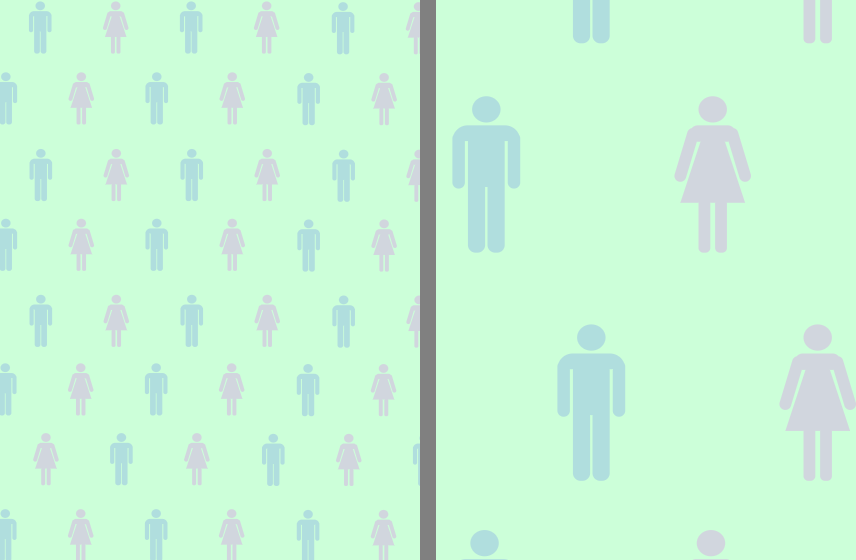
Left, the full canvas; right, a detail of the centre.
Give the GLSL for this pattern, as a Shadertoy shader.

```glsl
// Staggered rows of pale pictogram figures, men and women alternating, on mint.
// Each row is a repeat along x with its own offset; the figures are unions of
// signed distances, mirrored about their middle and measured from the head.

const float SHEET_HEIGHT = 768.0;   // design units down the canvas
const float COLUMN_PITCH = 103.5;
const int ROWS = 8;

const vec3 MINT = vec3(0.80, 1.00, 0.85);
const vec3 BLUE = vec3(0.69, 0.87, 0.87);
const vec3 LILAC = vec3(0.82, 0.84, 0.87);

// Head centre of the first man in each row, y measured downward
const vec2 ROW_START[ROWS] = vec2[ROWS](
    vec2(55.2, 8.0), vec2(8.0, 105.2), vec2(56.0, 210.3), vec2(8.0, 306.0),
    vec2(56.0, 410.3), vec2(7.2, 504.3), vec2(-40.5, 600.0), vec2(7.2, 704.3));

// Rounded box given by its two corners
float roundBox(vec2 p, vec2 lo, vec2 hi, float radius) {
    vec2 q = abs(p - 0.5 * (lo + hi)) - 0.5 * (hi - lo) + radius;
    return length(max(q, 0.0)) + min(max(q.x, q.y), 0.0) - radius;
}

float capsule(vec2 p, vec2 a, vec2 b, float radius) {
    vec2 ab = b - a;
    float t = clamp(dot(p - a, ab) / dot(ab, ab), 0.0, 1.0);
    return length(p - a - ab * t) - radius;
}

float head(vec2 p) {
    return (length(p / vec2(6.5, 6.0)) - 1.0) * 6.0;
}

float man(vec2 p) {
    p.x = abs(p.x);
    float shoulders = max(roundBox(p, vec2(-15.5, 7.3), vec2(15.5, 36.0), 7.0), p.y - 14.5);
    float arm = roundBox(p, vec2(9.8, 10.5), vec2(15.5, 36.2), 2.8);
    float torso = roundBox(p, vec2(-8.4, 10.0), vec2(8.4, 35.5), 0.0);
    float leg = roundBox(p, vec2(0.55, 20.0), vec2(8.4, 65.5), 3.5);
    return min(min(head(p), shoulders), min(arm, min(torso, leg)));
}

float woman(vec2 p) {
    p.x = abs(p.x);
    float shoulders = roundBox(p, vec2(-10.5, 7.3), vec2(10.5, 14.8), 3.7);
    float arm = capsule(p, vec2(9.0, 11.2), vec2(14.8, 30.4), 2.7);
    // Dress: a slanted side cut off at shoulder and hem
    float side = dot(p - vec2(14.8, 42.7), normalize(vec2(1.0, -0.33)));
    float dress = max(side, max(11.0 - p.y, p.y - 42.7));
    float leg = roundBox(p, vec2(1.1, 38.0), vec2(6.5, 65.5), 2.2);
    return min(min(head(p), shoulders), min(arm, min(dress, leg)));
}

// Distances to the nearest man (x) and woman (y) in one row
vec2 figureRow(vec2 p, vec2 start) {
    float column = round((p.x - start.x) / COLUMN_PITCH);
    vec2 drift = step(4.0, column) * vec2(1.3, 1.0);   // small slip on the right
    vec2 local = p - start - vec2(column * COLUMN_PITCH, 0.0) - drift;
    bool isMan = mod(column, 2.0) < 0.5;
    return isMan ? vec2(man(local), 1e3) : vec2(1e3, woman(local));
}

float coverage(float dist, float pixel) {
    return clamp(0.5 - dist / pixel, 0.0, 1.0);
}

void mainImage(out vec4 fragColor, in vec2 fragCoord) {
    float pixel = SHEET_HEIGHT / iResolution.y;
    vec2 p = vec2(fragCoord.x, iResolution.y - fragCoord.y) * pixel;

    vec2 dist = vec2(1e3);
    for (int row = 0; row < ROWS; row++) {
        dist = min(dist, figureRow(p, ROW_START[row]));
    }

    vec3 color = mix(MINT, BLUE, coverage(dist.x, pixel));
    color = mix(color, LILAC, coverage(dist.y, pixel));
    fragColor = vec4(color, 1.0);
}
```
